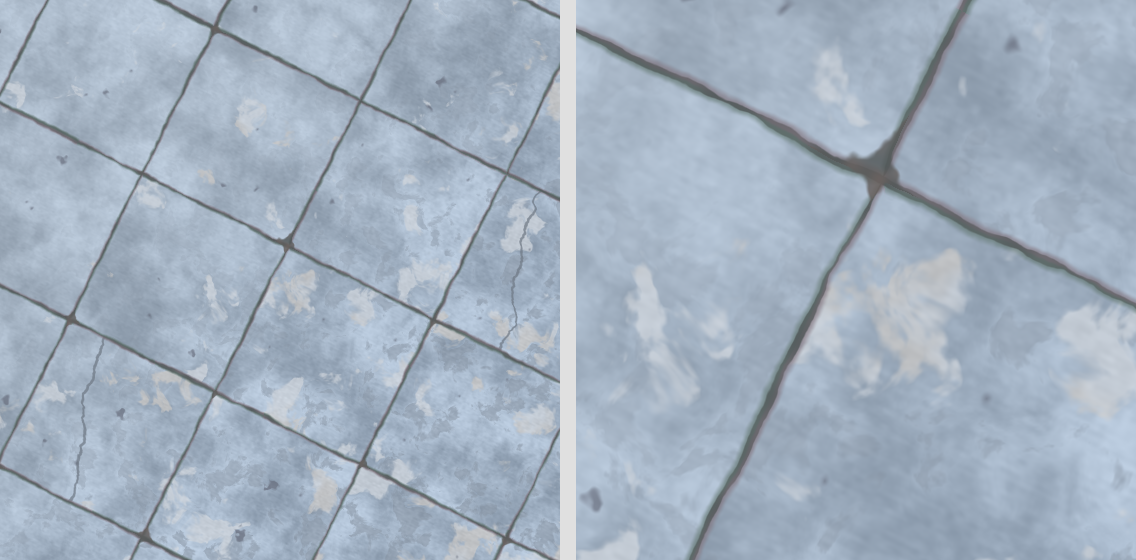
Left, the full canvas; right, a detail of the centre.
Give the GLSL for this texture, as a Shadertoy shader.

```glsl
const vec2  GRID_ORIGIN = vec2(0.514, 0.560);
const vec2  GRID_AXIS   = vec2(0.895, -0.447);
const float TILE_SIZE   = 0.291;
const vec2  JOINT_HALF  = vec2(0.0055, 0.0080);  // steep joints, shallow joints
const float JOINT_WAVE  = 0.022;
const int   PIT_COUNT   = 3;

const vec3 SLATE  = vec3(0.555, 0.61, 0.67);
const vec3 PALE   = vec3(0.735, 0.795, 0.86);
const vec3 CRUST  = vec3(0.80, 0.825, 0.855);
const vec3 SAND   = vec3(0.78, 0.775, 0.77);
const vec3 STAIN  = vec3(0.50, 0.545, 0.60);
const vec3 PIT    = vec3(0.39, 0.41, 0.47);
const vec3 GROUT  = vec3(0.32, 0.345, 0.35);
const vec3 MOSS   = vec3(0.40, 0.48, 0.46);
const vec3 RUST   = vec3(0.51, 0.46, 0.50);
const vec3 DIRT   = vec3(0.42, 0.385, 0.375);

float hash(vec2 p) {
    vec3 h = fract(p.xyx * 0.1031);
    h += dot(h, h.yzx + 33.33);
    return fract((h.x + h.y) * h.z);
}

vec2 hash2(vec2 p) {
    return vec2(hash(p), hash(p + 71.7));
}

float noise(vec2 p) {
    vec2 i = floor(p), f = fract(p);
    f = f * f * (3.0 - 2.0 * f);
    return mix(mix(hash(i), hash(i + vec2(1, 0)), f.x),
               mix(hash(i + vec2(0, 1)), hash(i + vec2(1, 1)), f.x), f.y);
}

float fbm(vec2 p) {
    float sum = 0.0, gain = 0.5;
    for (int i = 0; i < 5; i++) {
        sum += gain * noise(p);
        p = mat2(1.6, 1.2, -1.2, 1.6) * p + 17.3;
        gain *= 0.56;
    }
    return sum / 1.07;
}

// Weathered face of one tile; wear runs from smooth (0) to crusted (1)
vec3 stone(vec2 q, vec2 tile, float wear) {
    vec2 s = q + 23.0 * hash2(tile + 5.0);
    vec2 warp = vec2(noise(s * 9.0), noise(s * 9.0 + 40.0)) - 0.5;
    float mottle = fbm(s * 3.2);
    float flakes = fbm(s * 9.0 + warp * 0.6);
    float crust  = fbm(s * 4.5 + warp * 0.4 + 9.0);
    float grain  = noise(s * 60.0) + noise(s * vec2(35.0, 100.0)) - 1.0;

    float light = mottle + (flakes - 0.5) * mix(0.35, 0.75, wear);
    vec3 col = mix(SLATE, PALE, smoothstep(0.10, 0.85, light));
    col += (hash(tile + 2.0) - 0.5) * 0.015;
    col += vec3(-0.008, 0.0, 0.012) * wear;
    float stain = smoothstep(0.57, 0.68, flakes) * mix(0.25, 1.0, wear);
    col = mix(col, STAIN, 0.50 * stain);
    vec3 crustColor = mix(CRUST, SAND, smoothstep(0.50, 0.64, fbm(s * 2.0 + 31.0)));
    float crustEdge = mix(0.70, 0.56, wear);
    float crustMask = smoothstep(crustEdge, crustEdge + 0.09, crust + (flakes - 0.5) * -0.25);
    col = mix(col, crustColor, 0.80 * crustMask);
    return col + grain * mix(0.022, 0.034, wear);
}

// Ragged pits scattered over a tile
float pits(vec2 f, vec2 tile) {
    float mask = 0.0;
    vec2 ragged = vec2(noise((f + tile) * 35.0), noise((f + tile) * 35.0 + 50.0)) - 0.5;
    for (int i = 0; i < PIT_COUNT; i++) {
        vec2 seed = tile * 3.1 + float(i) * 13.7;
        vec2 center = 0.12 + 0.76 * hash2(seed);
        float size = mix(0.004, 0.038, pow(hash(seed + 4.0), 4.0));
        float d = length(f - center + ragged * size * 2.0) - size;
        mask = max(mask, 1.0 - smoothstep(-0.010, 0.012, d));
    }
    return mask;
}

// Wandering crack, on every second tile of every fourth diagonal
float crack(vec2 f, vec2 tile, float pixel) {
    float cracked = step(abs(mod(tile.x - tile.y, 4.0) - 1.0), 0.1) * mod(tile.x, 2.0);
    float wander = (fbm(vec2(f.y * 5.0, tile.x)) - 0.5) * 0.16;
    float d = abs(f.x - 0.48 + 0.27 * f.y + wander);
    float width = 0.005 * noise(vec2(f.y * 9.0, tile.y + 3.0));
    return cracked * (1.0 - smoothstep(width, width + 0.004 + pixel, d));
}

void mainImage(out vec4 fragColor, in vec2 fragCoord) {
    vec2 uv = fragCoord / iResolution.y;
    float pixel = 1.0 / (iResolution.y * TILE_SIZE);

    // Rotated grid with uneven joints
    vec2 p = uv - GRID_ORIGIN;
    vec2 q = vec2(dot(p, GRID_AXIS), dot(p, vec2(-GRID_AXIS.y, GRID_AXIS.x))) / TILE_SIZE;
    vec2 g = q + JOINT_WAVE * (vec2(fbm(q * 9.0), fbm(q * 9.0 + 60.0)) - 0.5);
    vec2 tile = floor(g), f = g - tile, node = round(g);
    vec2 side = g - node, d = abs(side);

    // Tile face
    float wear = smoothstep(-0.35, 0.75, uv.x - 1.1 * uv.y + 0.25);
    vec3 col = stone(q, tile, wear);
    col = mix(col, PIT, 0.65 * pits(f, tile));
    col = mix(col, STAIN * 0.85, 0.7 * crack(f, tile, pixel));

    // Joints with moss on one side and rust on the other
    vec2 ragged = vec2(noise(q * 6.0), noise(q * 6.0 + 20.0))
                + 0.7 * vec2(noise(q * 28.0), noise(q * 28.0 + 35.0));
    vec2 halfWidth = JOINT_HALF * (0.15 + ragged);
    vec2 fringe = 1.0 - smoothstep(halfWidth, halfWidth + 0.014, d);
    vec2 joint = 1.0 - smoothstep(halfWidth - pixel, halfWidth + pixel, d);
    float facing = d.x < d.y ? side.x : side.y;
    float flip = noise(q * 1.7 + 12.0) - 0.5;
    vec3 fringeColor = mix(MOSS, RUST, smoothstep(-0.004, 0.004, facing * sign(flip)));
    col = mix(col, fringeColor, 0.65 * max(fringe.x, fringe.y));
    vec3 groutColor = mix(GROUT, fringeColor, 0.6 * noise(q * 16.0));
    col = mix(col, groutColor, 0.9 * max(joint.x, joint.y));

    // Dirt filling the chipped corners, heavier in one quadrant
    float chip = mix(0.03, 0.13, pow(hash(node + 8.0), 2.0));
    vec2 lean = sign(hash2(node + 3.0) - 0.5);
    chip *= 0.8 + 0.3 * dot(lean, sign(side));
    float star = sqrt(d.x) + sqrt(d.y);
    star = star * star + (noise(q * 40.0) - 0.5) * 0.05;
    vec3 dirtColor = mix(DIRT, GROUT, noise(q * 32.0));
    col = mix(col, dirtColor, 0.85 * (1.0 - smoothstep(chip - 0.02, chip + 0.02, star)));

    fragColor = vec4(clamp(col, 0.0, 1.0), 1.0);
}
```
